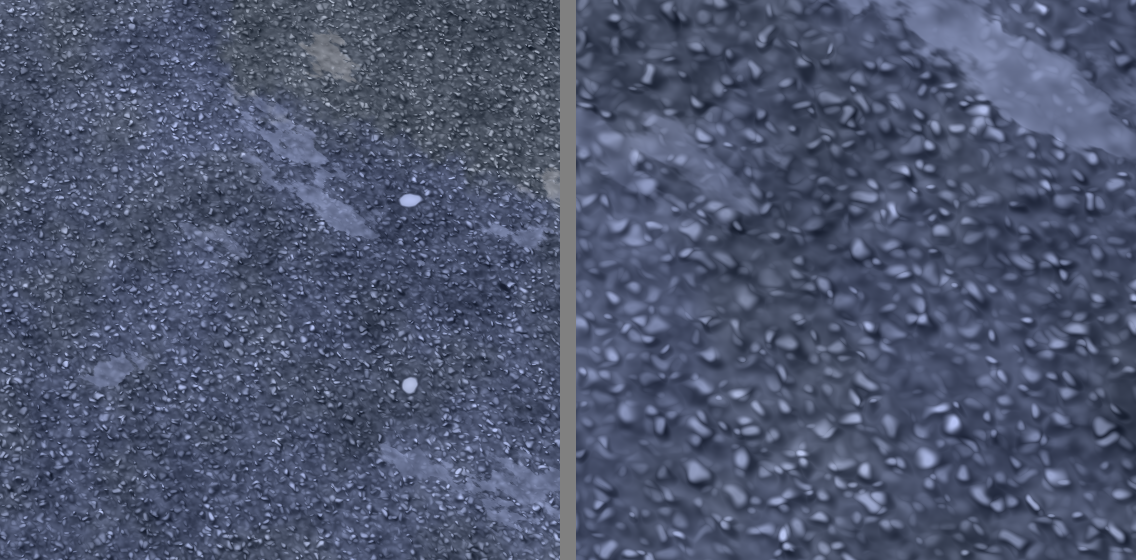
Left: the whole. Right: its middle third, enlarged.
A Shadertoy shader for this texture:

```glsl
// Weathered blue-grey asphalt seen at a slant: soft mottled ground, two layers of
// clustered pale grains with dark undersides, flaking pale streaks, two pebbles and
// a neutral grey area at the upper right. One tone value is mapped to colour ramps.

const vec3 BLUE_DARK  = vec3(0.218, 0.250, 0.345);
const vec3 BLUE_RANGE = vec3(0.37, 0.385, 0.45);
const vec3 GREY_DARK  = vec3(0.220, 0.252, 0.302);
const vec3 GREY_RANGE = vec3(0.40, 0.40, 0.41);

// Worn places: centre, then half length and half width
const vec4 WORN[9] = vec4[9](
    vec4(0.505, 0.755, 0.125, 0.034), vec4(0.590, 0.630, 0.140, 0.026),
    vec4(0.930, 0.115, 0.095, 0.055), vec4(0.740, 0.175, 0.080, 0.020),
    vec4(0.205, 0.340, 0.045, 0.022), vec4(0.380, 0.580, 0.055, 0.026),
    vec4(0.590, 0.895, 0.055, 0.040), vec4(0.985, 0.665, 0.055, 0.026),
    vec4(0.940, 0.580, 0.060, 0.020));

vec2 hash22(vec2 p) {
    vec3 q = fract(p.xyx * vec3(0.1031, 0.1030, 0.0973));
    q += dot(q, q.yzx + 33.33);
    return fract((q.xx + q.yz) * q.zy);
}

float valueNoise(vec2 p) {
    vec2 cell = floor(p), f = fract(p);
    f = f * f * (3.0 - 2.0 * f);
    float low  = mix(hash22(cell).x, hash22(cell + vec2(1, 0)).x, f.x);
    float high = mix(hash22(cell + vec2(0, 1)).x, hash22(cell + vec2(1, 1)).x, f.x);
    return mix(low, high, f.y);
}

float fbm(vec2 p) {
    float sum = 0.0, weight = 0.5;
    for (int i = 0; i < 4; i++) {
        sum += weight * valueNoise(p);
        p = p * 2.03 + 17.3;
        weight *= 0.5;
    }
    return sum / 0.9375;
}

vec2 turn(vec2 p, float angle) {
    float c = cos(angle), s = sin(angle);
    return vec2(c * p.x + s * p.y, c * p.y - s * p.x);
}

// Normalised radius of a turned ellipse: 1 on its rim
float ellipse(vec2 p, vec2 halfSize, float angle) {
    return length(turn(p, angle) / halfSize);
}

// One grain per jittered cell; returns light in x and shadow in y
vec2 grains(vec2 p, float seed) {
    vec2 cell = floor(p), result = vec2(0.0);
    for (int y = -1; y <= 1; y++)
    for (int x = -1; x <= 1; x++) {
        vec2 id = cell + vec2(x, y);
        vec2 spot = hash22(id + seed), kind = hash22(id + seed + 71.7);
        vec2 d = p - id - 0.5 - (spot - 0.5) * 0.85;
        float angle = -0.45 + (kind.x - 0.5) * 1.6;
        vec2 size = vec2(0.46, 0.32) * mix(0.65, 1.2, fract(kind.x * 7.0 + spot.y));
        float strength = mix(0.12, 1.0, kind.y * kind.y);
        float body = smoothstep(1.1, 0.2, ellipse(d, size, angle));
        float under = smoothstep(1.8, 0.5, ellipse(d - vec2(0.16, -0.24), size, angle));
        result = max(result, strength * vec2(body, under));
    }
    return result;
}

// Pale pebble with a dark rim, blended over the tone
float addPebble(float tone, vec2 p, vec2 size) {
    float r = ellipse(p, size, 0.15);
    tone = mix(tone, -0.1, 0.6 * smoothstep(1.5, 1.0, r));
    return mix(tone, 1.3 - 0.25 * r * r, smoothstep(1.15, 0.8, r));
}

void mainImage(out vec4 fragColor, in vec2 fragCoord) {
    vec2 uv = fragCoord / iResolution.xy;

    // Slanted view: detail grows toward the bottom
    vec2 ground = vec2((uv.x - 0.5) * (1.0 + 0.22 * uv.y), uv.y + 0.2 * uv.y * uv.y) + 2.0;
    vec2 wobble = vec2(valueNoise(ground * 95.0), valueNoise(ground * 95.0 + 43.0)) - 0.5;
    float broad = fbm(uv * 5.0 + 3.0);
    float ragged = fbm(uv * 32.0 + 9.0);
    float flakes = fbm(turn(uv, -0.5) * vec2(34.0, 75.0) + 21.0);
    float clump = smoothstep(0.28, 0.72, fbm(uv * 15.0 + 31.0));

    // Mottled ground and clustered grains
    float mottle = valueNoise(turn(ground, -0.4) * vec2(75.0, 110.0)) - 0.5;
    float fine = valueNoise(ground * 190.0 + 5.0) - 0.5;
    float tone = 0.19 + 0.34 * mottle + 0.12 * fine + 0.30 * (broad - 0.5);
    tone += 0.10 * (clump - 0.5);
    vec2 coarse = grains(ground * 57.0 + wobble * 0.5, 11.0);
    vec2 small = grains(ground * 84.0 + wobble * 0.5, 137.0) * vec2(0.8, 0.85);
    float light = max(coarse.x, small.x);
    float shadow = max(coarse.y, small.y);
    tone += light * mix(0.72, 1.15, clump) - 0.36 * shadow * (1.0 - light);

    // Worn pale places that break into flakes
    float worn = 0.0;
    for (int i = 0; i < 9; i++) {
        float tilt = i < 2 ? -0.62 : (i == 4 ? 0.45 : -0.25);
        float r = ellipse(uv - WORN[i].xy, WORN[i].zw, tilt);
        float breakup = (ragged - 0.5) * 1.4 + (flakes - 0.5) * 2.4;
        float cover = smoothstep(1.0, 0.55, r + breakup);
        worn = max(worn, cover * (i == 5 ? 0.5 : 0.8));
    }
    float wornTone = 0.66 + 0.35 * mottle + 0.5 * (ragged - 0.5);
    tone = mix(tone, wornTone, worn);

    // Pebbles and a small pit
    vec2 rim = wobble * 0.004;
    tone = addPebble(tone, uv - vec2(0.733, 0.642) + rim, vec2(0.020, 0.012));
    tone = addPebble(tone, uv - vec2(0.732, 0.313) + rim, vec2(0.015, 0.015));
    float pit = ellipse(uv - vec2(0.90, 0.487) + rim, vec2(0.013, 0.006), -0.6);
    tone = mix(tone, -0.35, smoothstep(1.4, 0.4, pit));

    // Neutral area beyond a ragged diagonal, faint traces of it elsewhere
    float beyond = min(uv.y - 0.99 + 0.37 * uv.x, uv.x - 0.385);
    float neutral = smoothstep(-0.03, 0.05, beyond + (ragged - 0.5) * 0.10);
    float haze = 0.4 * smoothstep(0.3, 1.0, uv.y) * smoothstep(0.4, 0.0, uv.x);
    float traces = 0.35 * smoothstep(0.45, 0.75, fbm(uv * 9.0 + 57.0));
    neutral = max(neutral * 0.92, haze + traces * (1.0 - worn));

    tone = clamp(tone, -0.40, 1.35);
    vec3 blue = BLUE_DARK + tone * BLUE_RANGE;
    vec3 grey = GREY_DARK + tone * GREY_RANGE;
    grey += vec3(0.03, 0.01, -0.02) * worn;
    fragColor = vec4(mix(blue, grey, neutral), 1.0);
}
```
